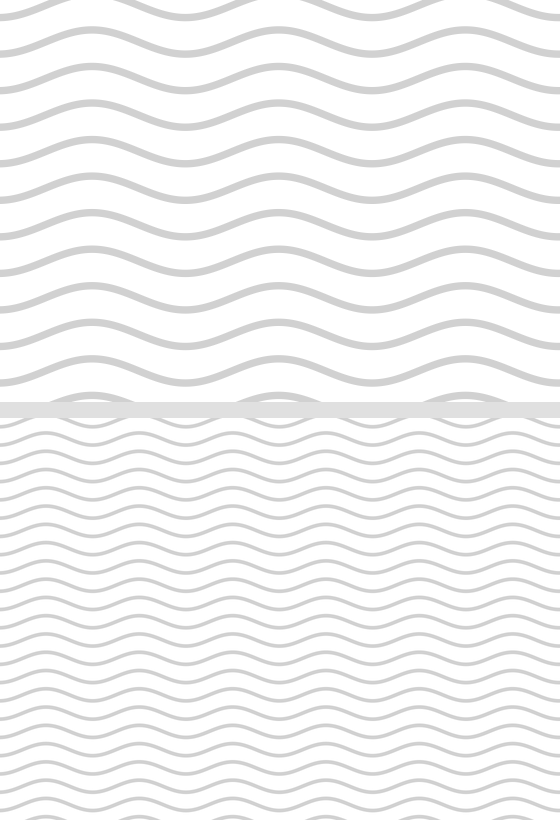
Top: one tile. Bottom: repeated 2 by 2.
A Shadertoy shader for this pattern:

```glsl
// Even grey sine waves on white: 3 periods across, 11 rows down.
// Each pixel takes the vertical offset to its nearest wave, corrected by
// the slope so that the stroke keeps one width; whole counts make it tile.

const float TAU = 6.2831853;

// Distance to the nearest wave centre line, in canvas heights
float waveDistance(vec2 uv, float aspect) {
    const float periods = 3.0, rows = 11.0, amplitude = 0.0301;

    // Crests stand just left of the middle of each period
    float phase = TAU * (periods * uv.x - 0.493);
    float height = amplitude * cos(phase);
    float slope = -amplitude * TAU * periods / aspect * sin(phase);

    // Fold the rows onto the nearest one
    float row = (uv.y - height) * rows - 0.85;
    float offset = abs(fract(row + 0.5) - 0.5) / rows;
    return offset / sqrt(1.0 + slope * slope);
}

void mainImage(out vec4 fragColor, in vec2 fragCoord) {
    vec2 uv = fragCoord / iResolution.xy;
    float pixel = 1.0 / iResolution.y;

    // Stroke with an edge one pixel soft
    float edge = waveDistance(uv, iResolution.x / iResolution.y) - 0.0092;
    float stroke = clamp(0.5 - edge / pixel, 0.0, 1.0);

    fragColor = vec4(mix(vec3(1.0), vec3(0.82), stroke), 1.0);
}
```
